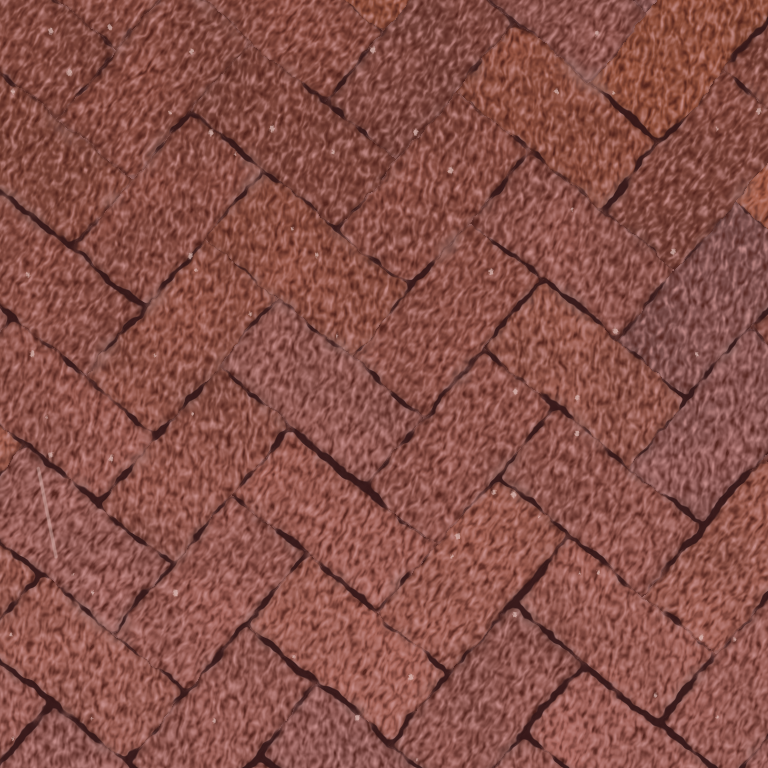
A WebGL 2 fragment shader for this texture:

```glsl
#version 300 es
precision highp float;

uniform vec2 u_resolution;
out vec4 fragColor;

const vec3 RUSSET = vec3(0.51, 0.285, 0.24);
const vec3 ORANGE = vec3(0.595, 0.325, 0.24);
const vec3 MAUVE = vec3(0.49, 0.32, 0.32);
const vec3 ROSE = vec3(0.615, 0.38, 0.355);
const vec3 PIT = vec3(0.31, 0.125, 0.10);
const vec3 CREST = vec3(0.79, 0.57, 0.56);
const vec3 DUST = vec3(0.66, 0.49, 0.47);
const vec3 SPECK = vec3(0.86, 0.73, 0.71);
const vec3 JOINT = vec3(0.20, 0.085, 0.09);

// Brick width steps along the two joint directions, in canvas units
const mat2 BRICK_AXES = mat2(0.0951, -0.0775, -0.0775, -0.0898);
const vec2 BRICK_ORIGIN = vec2(0.397, 0.277);
const float BRICK_WIDTH = 0.121;

float hash(vec2 p) {
  vec3 q = fract(p.xyx * 0.1031);
  q += dot(q, q.yzx + 33.33);
  return fract((q.x + q.y) * q.z);
}

float cornerSlope(vec2 cell, vec2 offset) {
  float angle = 6.2832 * hash(cell);
  return dot(vec2(cos(angle), sin(angle)), offset);
}

float gradientNoise(vec2 p) {
  vec2 i = floor(p), f = p - i;
  vec2 s = f * f * f * (f * (f * 6.0 - 15.0) + 10.0);
  vec2 e = vec2(1.0, 0.0);
  float low = mix(cornerSlope(i, f), cornerSlope(i + e, f - e), s.x);
  float high = mix(cornerSlope(i + e.yx, f - e.yx), cornerSlope(i + e.xx, f - e.xx), s.x);
  return 1.4 * mix(low, high, s.y);
}

float fbm(vec2 p) {
  float sum = 0.0, weight = 0.55;
  for (int i = 0; i < 4; i++) {
    sum += weight * gradientNoise(p);
    p = mat2(1.6, 1.2, -1.2, 1.6) * p + 7.3;
    weight *= 0.5;
  }
  return sum;
}

vec2 noisePair(vec2 p) {
  return vec2(gradientNoise(p), gradientNoise(p + 41.7));
}

// Two-to-one herringbone: brick centre in xy, half size in zw
vec4 herringbone(vec2 p) {
  vec2 cell = floor(p);
  float k = mod(cell.x - cell.y, 4.0);
  bool lengthwise = k < 2.0;
  vec2 corner = cell - (lengthwise ? vec2(k, 0.0) : vec2(0.0, 3.0 - k));
  vec2 halfSize = lengthwise ? vec2(1.0, 0.5) : vec2(0.5, 1.0);
  return vec4(corner + halfSize, halfSize);
}

float roundedBox(vec2 p, vec2 halfSize, float radius) {
  vec2 d = abs(p) - halfSize + radius;
  return length(max(d, 0.0)) + min(max(d.x, d.y), 0.0) - radius;
}

float segment(vec2 p, vec2 a, vec2 b) {
  vec2 ab = b - a;
  return length(p - a - ab * clamp(dot(p - a, ab) / dot(ab, ab), 0.0, 1.0));
}

// Kiln colours by chance, with a mauve patch at the right and rose below
vec3 brickTone(vec2 id, vec2 uv) {
  vec2 centre = BRICK_ORIGIN + BRICK_AXES * id;
  float patchAmount = smoothstep(0.2, 0.08, distance(centre, vec2(0.92, 0.52)));
  vec3 tone = mix(RUSSET, ORANGE, smoothstep(0.6, 0.95, hash(id * 2.0 + 3.0)));
  float mauve = smoothstep(0.78, 0.95, hash(id * 2.0 + 19.0));
  tone = mix(tone, MAUVE, 0.85 * max(mauve, patchAmount));
  tone = mix(tone, ROSE, 0.7 * smoothstep(0.9, 0.0, uv.y));
  return tone * mix(0.95, 1.06, hash(id * 2.0 + 57.0));
}

// Fine upright strands whose lean changes a little per brick
float strands(vec2 uv, vec2 id) {
  float lean = 0.35 + 0.5 * (hash(id + 0.3) - 0.5);
  vec2 p = mat2(cos(lean), sin(lean), -sin(lean), cos(lean)) * uv;
  p += 0.003 * noisePair(uv * 50.0);
  return gradientNoise(p * vec2(150.0, 75.0)) + 0.5 * gradientNoise(p * vec2(235.0, 140.0) + 9.0);
}

float specks(vec2 p, float pixel) {
  vec2 cell = floor(p);
  vec2 offset = p - cell - 0.3 - 0.4 * vec2(hash(cell + 5.1), hash(cell + 8.7));
  offset += 0.06 * noisePair(p * 9.0);
  float radius = mix(0.04, 0.13, hash(cell + 2.9));
  float disc = smoothstep(radius + pixel, radius - pixel, length(offset * vec2(1.0, 0.75)));
  return disc * step(0.95, hash(cell));
}

void main() {
  vec2 uv = gl_FragCoord.xy / u_resolution;
  float pixel = 1.0 / min(u_resolution.x, u_resolution.y);

  // Bricks with uneven, chipped outlines
  vec2 p = inverse(BRICK_AXES) * (uv - BRICK_ORIGIN);
  p += 0.045 * noisePair(p * 1.3) + 0.024 * noisePair(p * 5.0) + 0.014 * noisePair(p * 13.0);
  vec4 brick = herringbone(p);
  vec2 id = brick.xy;
  float edge = -roundedBox(p - id, brick.zw - 0.012 * hash(id + 0.7), 0.07);

  // Fired clay: blotches, strands and pale dust along worn edges
  vec3 color = brickTone(id, uv) * (1.0 + 0.15 * fbm(uv * 9.0));
  float grain = 0.92 * strands(uv, id) + 0.35 * fbm(uv * 60.0);
  color = mix(color, PIT, clamp(-grain, 0.0, 0.9));
  color = mix(color, CREST, clamp(0.9 * grain, 0.0, 0.9));
  float dust = smoothstep(0.0, 0.5, fbm(uv * 14.0 + 23.0));
  color = mix(color, DUST, 0.5 * dust * smoothstep(0.17, 0.0, edge));

  // Thin joints that break off along their length and fade toward the top
  float opening = fbm(uv * 8.0 + 3.0) + 0.5 * gradientNoise(uv * 38.0) + 0.22 - 0.36 * uv.y;
  float width = 0.006 + 0.024 * smoothstep(-0.2, 0.6, opening);
  float soft = 0.004 + 0.6 * pixel / BRICK_WIDTH;
  float depth = mix(0.18, 0.92, smoothstep(-0.2, 0.25, opening));
  color *= 1.0 - 0.18 * depth * smoothstep(0.09, 0.0, edge);
  color = mix(color, JOINT, depth * smoothstep(width + soft, width - soft, edge));

  // Grit and one pale scratch
  color = mix(color, SPECK, 0.75 * specks(uv * 38.0, 38.0 * pixel));
  float scratch = segment(uv, vec2(0.05, 0.39), vec2(0.073, 0.275));
  color = mix(color, SPECK, 0.45 * smoothstep(0.002 + pixel, 0.001, scratch));

  fragColor = vec4(color, 1.0);
}
```
